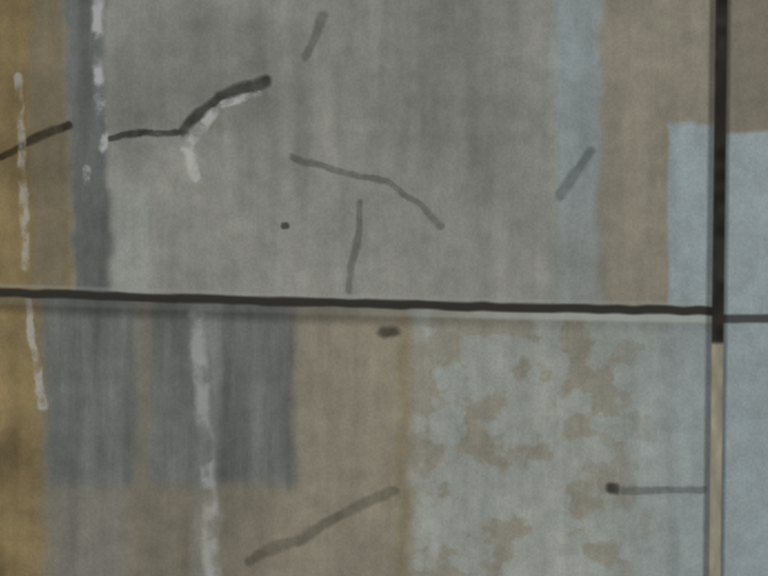
Give the GLSL for this texture, as a WebGL 1 fragment shader.

```glsl
precision highp float;
uniform vec2 u_resolution;

#define HEIGHT 5.76
#define WARP 0.13
#define GRAIN 0.055
#define STAIN 0.13
#define CONCRETE vec3(0.492, 0.494, 0.468)
#define PALE vec3(0.535, 0.55, 0.525)
#define BLUE vec3(0.51, 0.55, 0.555)
#define SLATE vec3(0.355, 0.365, 0.36)
#define OCHRE vec3(0.42, 0.37, 0.265)
#define BEIGE vec3(0.47, 0.45, 0.395)
#define SHADOW vec3(0.155, 0.15, 0.138)

float hash(vec2 p) {
  vec3 q = fract(p.xyx * 0.1031);
  q += dot(q, q.yzx + 33.33);
  return fract((q.x + q.y) * q.z);
}

float noise(vec2 p) {
  vec2 i = floor(p), f = fract(p);
  f = f * f * (3.0 - 2.0 * f);
  return mix(mix(hash(i), hash(i + vec2(1, 0)), f.x),
             mix(hash(i + vec2(0, 1)), hash(i + 1.0), f.x), f.y);
}

float fbm(vec2 p) {
  float sum = 0.0, amp = 0.5;
  for (int i = 0; i < 5; i++) {
    sum += amp * noise(p);
    p = mat2(1.6, 1.2, -1.2, 1.6) * p + 7.3;
    amp *= 0.5;
  }
  return sum;
}

float band(float x, float a, float b, float soft) {
  return smoothstep(a - soft, a + soft, x) - smoothstep(b - soft, b + soft, x);
}

// Soft segment from s.xy to s.zw
float stroke(vec2 p, vec4 s, float w) {
  vec2 d = s.zw - s.xy;
  p -= s.xy;
  return 1.0 - smoothstep(w * 0.3, w, length(p - d * clamp(dot(p, d) / dot(d, d), 0.0, 1.0)));
}

// Ochre margin, dark run-off, blue wash and painted patch
vec3 upperSlab(vec2 p, vec2 w, float cloud, float streak) {
  vec3 c = CONCRETE * (1.0 - 0.1 * band(w.x, 3.9, 5.2, 0.25) * smoothstep(3.0, 4.9, w.y));
  c *= 1.0 - 0.1 * stroke(w, vec4(1.4, 4.9, 2.4, 5.1), 0.9);
  c = mix(c, PALE, 0.6 * band(w.x, 1.15, 1.5, 0.08) * band(w.y, 2.8, 3.9, 0.2));
  float lean = w.x - 0.035 * (HEIGHT - p.y);
  c = mix(OCHRE * (0.82 + 0.4 * cloud), c, smoothstep(0.55, 0.75, lean));
  c = mix(c, BEIGE * 0.86, 0.65 * band(w.x, 0.3, 0.68, 0.08));
  c = mix(c, SLATE * (0.85 + 0.25 * streak), 0.9 * band(lean, 0.66, 1.03, 0.05));
  c = mix(c, BEIGE * 1.04, 0.85 * smoothstep(5.85, 6.1, w.x));
  c = mix(c, BLUE * 0.96, band(w.x, 5.55, 6.0, 0.06) * mix(0.3, 0.85, smoothstep(2.4, 4.6, p.y)));
  c = mix(c, BEIGE * 0.91, 0.7 * step(7.2, p.x));
  float paintTop = p.x < 7.2 ? 4.54 : 4.44;
  return mix(c, BLUE * 1.03, smoothstep(6.65, 6.71, mix(p.x, w.x, 0.5)) * smoothstep(0.04, -0.04, w.y - paintTop));
}

// Slate stain, beige middle and mottled pale side
vec3 lowerSlab(vec2 p, vec2 w, float cloud, float streak) {
  vec3 c = BEIGE * mix(0.91, 1.04, smoothstep(2.3, 3.2, w.x));
  c = mix(c, PALE * 0.985, smoothstep(3.9, 4.3, w.x));
  c = mix(c, BEIGE, 0.65 * smoothstep(0.47, 0.63, fbm(p * 4.0 + 11.0)) * band(w.x, 3.9, 6.6, 0.4));
  c = mix(c, BLUE * 0.98, 0.65 * smoothstep(5.8, 6.9, w.x));
  c = mix(c, SLATE * 1.12, 0.4 * band(w.x, 0.55, 1.3, 0.15));
  float stain = band(w.x, 0.38, 2.95, 0.08) * smoothstep(0.8, 1.02, w.y);
  c = mix(c, SLATE * (0.88 + 0.28 * streak), 0.92 * stain);
  c = mix(c, BEIGE * 0.88, 0.75 * band(w.x, 1.35, 1.52, 0.05));
  c = mix(c, PALE * 0.9, 0.55 * band(w.x, 1.93, 2.2, 0.07));
  c = mix(OCHRE * (0.85 + 0.4 * cloud), c, smoothstep(0.3, 0.55, w.x));
  c = mix(c, OCHRE, 0.45 * band(w.x, 3.98, 4.1, 0.06));
  return mix(c, BLUE, step(7.2, p.x));
}

float cracks(vec2 w) {
  float c = stroke(w, vec4(1.1, 4.36, 1.8, 4.47), 0.05);
  c = max(c, stroke(w, vec4(1.8, 4.47, 2.2, 4.78), 0.07));
  c = max(c, stroke(w, vec4(2.2, 4.78, 2.66, 4.94), 0.09));
  c = max(c, stroke(w, vec4(0, 4.2, 0.7, 4.52), 0.06));
  c = max(c, stroke(w, vec4(3.85, 2.43, 3.93, 2.43), 0.1));
  c = max(c, stroke(w, vec4(6.12, 0.85, 6.15, 0.85), 0.09));
  c = max(c, stroke(w, vec4(2.82, 3.5, 2.86, 3.5), 0.05));
  float faint = stroke(w, vec4(3.25, 5.6, 3.05, 5.2), 0.07);
  faint = max(faint, stroke(w, vec4(2.9, 4.2, 3.9, 3.96), 0.05));
  faint = max(faint, stroke(w, vec4(3.9, 3.96, 4.4, 3.5), 0.05));
  faint = max(faint, stroke(w, vec4(3.62, 3.75, 3.5, 2.85), 0.05));
  faint = max(faint, stroke(w, vec4(5.88, 4.26, 5.6, 3.8), 0.08));
  faint = max(faint, stroke(w, vec4(6.15, 0.84, 7, 0.88), 0.06));
  return max(c, 0.45 * max(faint, stroke(w, vec4(3.95, 0.85, 2.5, 0.15), 0.08)));
}

float drips(vec2 w) {
  float d = stroke(w, vec4(2.58, 4.82, 2.2, 4.68), 0.055);
  d = max(d, stroke(w, vec4(2.12, 4.62, 1.83, 4.3), 0.07));
  d = max(d, stroke(w, vec4(1.86, 4.3, 1.95, 4), 0.075));
  d = max(d, stroke(w, vec4(0.97, 5.8, 1.04, 4.3), 0.075));
  d = max(d, stroke(w, vec4(0.88, 4.07, 0.88, 3.97), 0.06));
  d = max(d, 0.7 * stroke(w, vec4(0.2, 5, 0.24, 3.1), 0.06));
  d = max(d, 0.8 * stroke(w, vec4(0.29, 2.75, 0.42, 1.7), 0.06));
  return max(d, 0.6 * stroke(w, vec4(1.95, 2.6, 2.15, 0), 0.11));
}

void main() {
  vec2 p = gl_FragCoord.xy / u_resolution.y * HEIGHT;
  vec2 w = p + WARP * (vec2(fbm(p * 3.0), fbm(p * 3.0 + 40.0)) - 0.48);
  float cloud = fbm(p * 1.7 + 3.0), streak = fbm(p * vec2(7, 0.7));
  float leftSide = step(p.x, 7.15), lip = smoothstep(3.0, 6.0, p.x);
  float dy = p.y - mix(2.58, 2.84 - 0.037 * p.x + 0.0015 * p.x * p.x, leftSide);
  vec3 c = dy > 0.0 ? upperSlab(p, w, cloud, streak) : lowerSlab(p, w, cloud, streak);

  // Weathering at several scales
  float rough = 1.0 - 0.7 * smoothstep(6.6, 7.3, p.x);
  c *= 1.0 + rough * STAIN * (cloud + 1.4 * streak - 1.15);
  c *= 1.0 + GRAIN * (2.5 * fbm(p * 8.0) + noise(p * 45.0) - 1.7);
  c *= 1.0 - 0.45 * cracks(w) * (0.6 + 0.8 * fbm(p * 9.0));
  c = mix(c, vec3(0.66), 0.8 * drips(w) * smoothstep(0.25, 0.6, fbm(p * 6.0 + 5.0)));

  // Horizontal joint with worn lips
  c *= 1.0 - 0.24 * band(dy, -0.2, 0.0, 0.06) * leftSide * (1.0 - 0.7 * lip);
  c = mix(c, PALE * 1.1, (0.15 + 0.6 * lip) * band(dy, -0.12, -0.04, 0.025) * leftSide);
  c = mix(c, PALE, 0.35 * band(dy, 0.05, 0.085, 0.02) * leftSide);
  vec3 gap = mix(SLATE * 0.7, SHADOW * 1.15, leftSide);
  c = mix(c, gap, 0.95 * band(dy + 0.02 * noise(p * 6.0), -0.035, 0.05, 0.02));

  // Vertical joint: open above, mortar below
  float dx = p.x - 7.15 - 0.012 * p.y;
  c *= 1.0 - 0.3 * band(dx, -0.12, 0.09, 0.025);
  vec3 mortar = BEIGE * (0.9 + 0.4 * fbm(p * vec2(9, 4)));
  vec3 fill = mix(mortar, SHADOW * (0.75 + 0.5 * noise(p * 9.0)), smoothstep(2.3, 2.36, p.y));
  c = mix(c, fill, band(dx, -0.06, 0.055, 0.018));
  gl_FragColor = vec4(c, 1.0);
}
```
